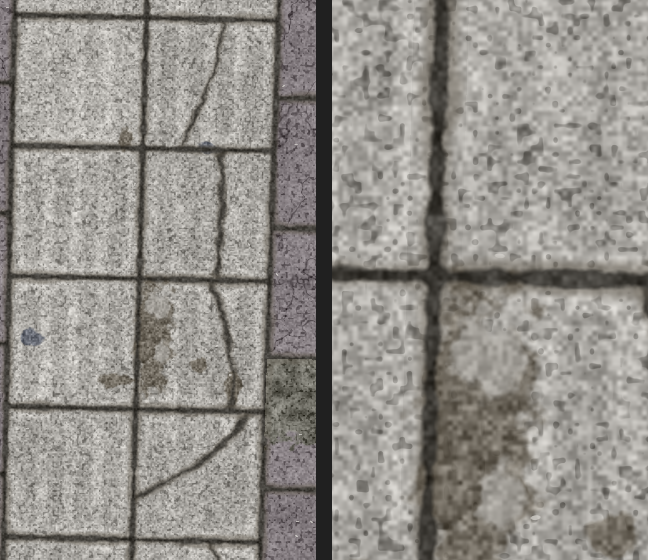
Left, the full canvas; right, a detail of the centre.
Give the GLSL for this texture, as a Shadertoy shader.

```glsl
// Worn ribbed paving: two columns of cracked pale slabs between offset mauve pavers.

const vec3 STONE = vec3(0.695, 0.685, 0.665);
const vec3 PAVER = vec3(0.535, 0.505, 0.520);
const vec3 JOINT = vec3(0.235, 0.225, 0.205);
const vec3 SOIL = vec3(0.36, 0.33, 0.28);
const vec3 GRAVEL = vec3(0.46, 0.455, 0.42);
const vec3 SLATE = vec3(0.36, 0.38, 0.43);
const vec3 FLECK = vec3(0.84, 0.83, 0.81);

const float PITCH = 0.413;         // slab size, in canvas widths
const float JOINT_HALF = 0.019;    // the rest are in slab units
const float CORNER = 0.025;
const float RIB_PITCH = 0.215;
const float RIB_DEPTH = 0.085;
const float GRAIN = 0.36;
const float LEFT_PHASE = 0.52;
const float RIGHT_PHASE = 0.59;
const float BROKEN_PAVER = 2.0;

// Crack path per row: x = a + b*y + c*y*y, then half width
const vec4 CRACKS[5] = vec4[5](
    vec4(0.59, -0.12, -0.19, 0.013), vec4(0.60, 0.04, -0.04, 0.023),
    vec4(0.55, 0.45, -0.27, 0.025), vec4(0.86, -0.35, -1.34, 0.021),
    vec4(0.60, 0.50, 0.00, 0.010));

// Blots: centre and radii
const vec4 SOIL_BLOTS[5] = vec4[5](
    vec4(1.13, 2.42, 0.14, 0.43), vec4(0.82, 2.78, 0.11, 0.06),
    vec4(1.75, 2.83, 0.06, 0.11), vec4(1.47, 2.65, 0.06, 0.05),
    vec4(0.86, 0.91, 0.06, 0.09));
const vec4 SLATE_BLOTS[2] = vec4[2](
    vec4(0.19, 2.46, 0.08, 0.065), vec4(1.50, 0.99, 0.08, 0.04));
const vec4 PALE_BLOTS[3] = vec4[3](
    vec4(1.15, 2.20, 0.08, 0.13), vec4(1.18, 2.56, 0.06, 0.10),
    vec4(1.40, 3.46, 0.06, 0.06));

float hash(vec2 p) {
    vec3 q = fract(vec3(p.xyx) * 0.1031);
    q += dot(q, q.yzx + 33.33);
    return fract((q.x + q.y) * q.z);
}

float noise(vec2 p) {
    vec2 i = floor(p), f = fract(p);
    f = f * f * (3.0 - 2.0 * f);
    return mix(mix(hash(i), hash(i + vec2(1, 0)), f.x),
               mix(hash(i + vec2(0, 1)), hash(i + vec2(1, 1)), f.x), f.y);
}

float fbm(vec2 p) {
    float sum = 0.0, amp = 0.53;
    for (int i = 0; i < 4; i++) {
        sum += amp * noise(p);
        p = p * 2.03 + 17.0;
        amp *= 0.5;
    }
    return sum;
}

float roundBox(vec2 p, vec2 halfSize, float r) {
    vec2 d = abs(p) - halfSize + r;
    return length(max(d, 0.0)) + min(max(d.x, d.y), 0.0) - r;
}

float blot(vec2 q, vec4 spot, float wobble) {
    return smoothstep(1.15, 0.75, length((q - spot.xy) / spot.zw) + wobble);
}

void mainImage(out vec4 fragColor, in vec2 fragCoord) {
    // Slightly skewed slab grid, rows counted from the top
    vec2 p = vec2(fragCoord.x, iResolution.y - fragCoord.y) / iResolution.x;
    float left = 0.047 - 0.021 * p.y, right = 0.8835 - 0.034 * p.y;
    vec2 q = vec2(2.0 * (p.x - left) / (right - left),
                  (p.y - 0.022 * p.x - 0.0463) / PITCH);
    float aa = 1.0 / (iResolution.x * PITCH);
    float column = floor(q.x);
    bool slab = column >= 0.0 && column < 2.0;
    float phase = slab ? 0.0 : (column < 0.0 ? LEFT_PHASE : RIGHT_PHASE);
    vec2 grid = q - vec2(0.0, phase);
    vec2 id = floor(grid), local = fract(grid);

    // Shared wear
    float rough = fbm(q * 14.0) - 0.5;
    float patchy = fbm(q * 4.0 + 9.0) - 0.5;
    float grain = 0.65 * noise(p * 190.0) + 0.35 * noise(p * 95.0 + 31.0) - 0.5;
    float edge = roundBox(local - 0.5, vec2(0.5 - JOINT_HALF), CORNER) + 0.035 * rough;

    // Faces
    vec3 color = slab ? STONE : PAVER;
    color += 0.05 * (hash(id + 5.0) - 0.5) + 0.14 * patchy;
    if (slab) {
        float ribX = (fract((local.x - 0.07) / RIB_PITCH) - 0.5) * RIB_PITCH;
        float rib = roundBox(vec2(ribX, local.y - 0.5), vec2(0.065, 0.41), 0.06) + 0.04 * rough;
        float inside = step(0.07, local.x) * step(local.x, 0.93);
        float wear = 0.35 + 0.65 * smoothstep(-0.2, 0.2, patchy + 0.4 * (hash(id) - 0.5));
        color += RIB_DEPTH * inside * wear * (0.4 - smoothstep(0.02, -0.02, rib));
    } else if (column > 1.0 && id.y == BROKEN_PAVER) {
        float rubble = smoothstep(0.68, 0.60, local.y + 0.35 * rough);
        color = mix(color, GRAVEL + 0.45 * rough, rubble);
        edge = mix(edge, min(edge, -0.02), rubble);
    }
    color += grain * GRAIN * (slab ? 1.0 : 0.65);
    color -= 0.16 * smoothstep(0.66, 0.85, noise(p * 130.0 + 7.0));

    // Blots and loose flecks
    float wobble = 1.5 * rough;
    for (int i = 0; i < 5; i++)
        color = mix(color, SOIL + 0.4 * grain, 0.72 * blot(q, SOIL_BLOTS[i], wobble));
    for (int i = 0; i < 2; i++)
        color = mix(color, SLATE + 0.4 * grain, 0.8 * blot(q, SLATE_BLOTS[i], wobble));
    for (int i = 0; i < 3; i++)
        color = mix(color, STONE + 0.2 * grain, 0.75 * blot(q, PALE_BLOTS[i], wobble));
    vec2 cell = floor(q * 9.0), spot = fract(q * 9.0) - 0.5;
    float turn = 6.283 * hash(cell + 3.0);
    spot = mat2(cos(turn), -sin(turn), sin(turn), cos(turn)) * spot;
    float fleck = smoothstep(0.14, 0.09, length(spot * vec2(1.0, 2.2)));
    color = mix(color, FLECK, 0.75 * fleck * step(0.95, hash(cell + 41.0)));

    // Cracks across the right slabs, and hairlines in the pavers
    if (column == 1.0 && id.y >= 0.0) {
        vec4 c = CRACKS[int(min(id.y, 4.0))];
        float slope = c.y + 2.0 * c.z * local.y;
        float offset = local.x - c.x - (c.y + c.z * local.y) * local.y + 0.07 * rough;
        float d = abs(offset) / sqrt(1.0 + slope * slope) - c.w * (0.8 + 1.6 * patchy);
        color = mix(color, SOIL, 0.4 * smoothstep(0.035, 0.0, d));
        color = mix(color, JOINT + 0.2 * grain, 0.9 * smoothstep(0.008 + aa, -0.008 - aa, d));
    } else if (!slab) {
        float vein = abs(fbm(q * 3.0 + 23.0) - 0.5);
        color -= 0.16 * smoothstep(0.012 + aa, 0.0, vein) * step(0.4, hash(id + 8.0));
    }

    // Soiled edges and dark joints
    color = mix(color, SOIL, 0.45 * smoothstep(-0.04, 0.0, edge + 0.05 * patchy));
    vec3 filling = JOINT + 0.25 * rough + 0.2 * grain;
    color = mix(color, filling, smoothstep(-0.006 - aa, 0.006 + aa, edge));
    fragColor = vec4(clamp(color, 0.0, 1.0), 1.0);
}
```
